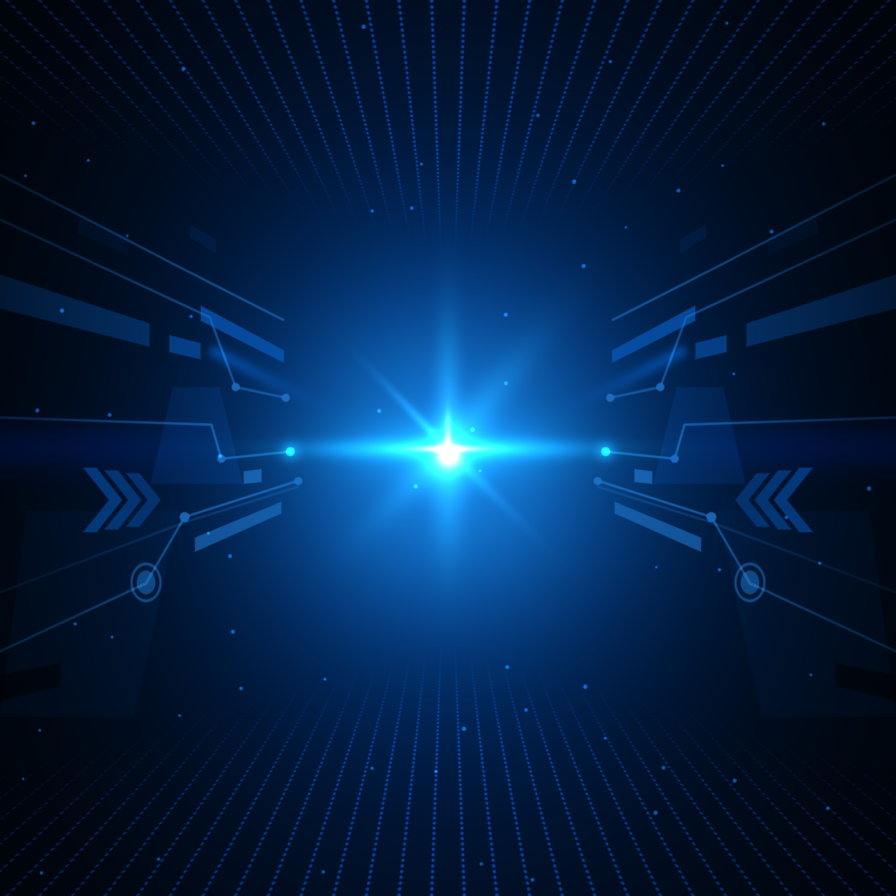
This background is drawn by a three.js fragment shader. Its source:

```glsl
// Blue technology backdrop: a star flare between mirrored circuit panels and dotted perspective planes.
varying vec2 vUv;

const vec3 NIGHT = vec3(0.0, 0.008, 0.022);
const vec3 DEEP_BLUE = vec3(0.0, 0.092, 0.225);
const vec3 MID_BLUE = vec3(0.0, 0.155, 0.37);
const vec3 SKY_BLUE = vec3(0.09, 0.26, 0.27);
const vec3 DOT_BLUE = vec3(0.02, 0.20, 0.52);
const vec3 PANEL_BLUE = vec3(0.03, 0.34, 0.72);
const vec3 LINE_BLUE = vec3(0.12, 0.46, 0.80);
const vec3 CYAN = vec3(0.10, 0.78, 0.92);
const vec2 FLARE = vec2(0.5, 0.499);
const vec2 CORE = vec2(0.501, 0.491);
const float EDGE = 0.0012;
const float LINE_WIDTH = 0.0013;
const float COLUMN_STEP = 0.073;
const float ROW_STEP = 0.0135;
const float SPARK_CELLS = 18.0;
const float SPARK_SHARE = 0.22;

float hash(vec2 p) {
  return fract(sin(dot(p, vec2(127.1, 311.7))) * 43758.5453);
}

float fill(float d) {
  return 1.0 - smoothstep(-EDGE, EDGE, d);
}

float segment(vec2 p, vec2 a, vec2 b) {
  vec2 e = b - a;
  return length(p - a - e * clamp(dot(p - a, e) / dot(e, e), 0.0, 1.0));
}

// Line through four corners, brighter near its inner end
float path(vec2 p, vec2 a, vec2 b, vec2 c, vec2 d) {
  float dist = min(segment(p, a, b), min(segment(p, b, c), segment(p, c, d)));
  return fill(dist - LINE_WIDTH) * mix(0.3, 0.9, smoothstep(0.0, 0.3, p.x));
}

// Quad between two x values; low and high hold the edge heights at each end
float slab(vec2 p, vec2 span, vec2 low, vec2 high) {
  float t = (p.x - span.x) / (span.y - span.x);
  float across = max(span.x - p.x, p.x - span.y);
  float upright = max(mix(low.x, low.y, t) - p.y, p.y - mix(high.x, high.y, t));
  return fill(max(across, upright));
}

float node(vec2 p, vec2 c, float radius) {
  return fill(length(p - c) - radius);
}

// Soft one-sided beam
float ray(vec2 p, float degreesUp, float reach, float width) {
  float a = radians(degreesUp);
  vec2 dir = vec2(cos(a), sin(a));
  float along = dot(p, dir);
  float side = dot(p, vec2(-dir.y, dir.x)) / width;
  return exp(-along * along / (reach * reach) - side * side) * smoothstep(-width, width, along);
}

vec3 backdrop(vec2 p) {
  vec2 q = p - vec2(0.5, 0.485);
  float r2 = dot(q, q);
  vec3 c = NIGHT + DEEP_BLUE * exp(-q.x * q.x * 7.0 - q.y * q.y * 2.8);
  return c + MID_BLUE * exp(-r2 * 14.0) + SKY_BLUE * exp(-r2 * 38.0);
}

// Dotted rays on the ceiling and floor
float dottedPlanes(vec2 p) {
  vec2 q = p - 0.5;
  float depth = max(abs(q.y), 0.01);
  float column = (fract(q.x / depth / COLUMN_STEP) - 0.5) * COLUMN_STEP * depth;
  float row = (fract(log(depth) / ROW_STEP) - 0.5) * ROW_STEP * depth;
  float radius = 0.0038 * depth;
  float dots = 1.0 - smoothstep(radius - EDGE, radius + EDGE, length(vec2(column, row)));
  float start = 0.21 + 0.25 * abs(q.x);
  return dots * smoothstep(start, start + 0.13, depth) * (1.0 - 1.1 * abs(q.x));
}

float chevrons(vec2 p) {
  float sum = 0.0;
  for (int i = 0; i < 3; i++) {
    float n = float(i);
    float y = abs(p.y - 0.442);
    float x = abs(p.x - 0.129 - 0.0215 * n + 0.8 * y) - 0.0075;
    sum += fill(max(x * 0.78, y - 0.036 + 0.003 * n)) * (0.55 - 0.06 * n);
  }
  return sum;
}

vec3 panels(vec2 p, vec3 c) {
  // Translucent plates
  c += PANEL_BLUE * 0.11 * slab(p.yx, vec2(0.46, 0.568), vec2(0.168, 0.193), vec2(0.271, 0.245));
  c += PANEL_BLUE * 0.05 * slab(p.yx, vec2(0.2, 0.43), vec2(0.0, 0.03), vec2(0.15, 0.2));
  c *= 1.0 - 0.5 * slab(p, vec2(-0.01, 0.068), vec2(0.215, 0.234), vec2(0.245, 0.26));
  c += PANEL_BLUE * 0.09 * slab(p, vec2(0.212, 0.241), vec2(0.735, 0.717), vec2(0.75, 0.732));
  c += PANEL_BLUE * 0.06 * slab(p, vec2(0.087, 0.143), vec2(0.74, 0.715), vec2(0.76, 0.735));
  // Solid bars
  float big = slab(p, vec2(-0.001, 0.167), vec2(0.656, 0.613), vec2(0.694, 0.639));
  c = mix(c, PANEL_BLUE * 0.6, big * mix(0.35, 0.8, p.x * 6.0));
  c = mix(c, PANEL_BLUE, 0.6 * slab(p, vec2(0.189, 0.224), vec2(0.607, 0.599), vec2(0.626, 0.617)));
  c = mix(c, PANEL_BLUE, 0.75 * slab(p, vec2(0.224, 0.317), vec2(0.642, 0.595), vec2(0.659, 0.609)));
  c = mix(c, LINE_BLUE, 0.6 * slab(p, vec2(0.2175, 0.314), vec2(0.384, 0.427), vec2(0.4, 0.44)));
  c = mix(c, LINE_BLUE, 0.7 * slab(p, vec2(0.272, 0.292), vec2(0.46, 0.462), vec2(0.474, 0.4765)));
  c = mix(c, PANEL_BLUE, chevrons(p));
  // Circuit lines
  float wires = 0.8 * path(p, vec2(0.0, 0.805), vec2(0.1, 0.754), vec2(0.2, 0.702), vec2(0.316, 0.643));
  wires += 0.8 * path(p, vec2(0.0, 0.755), vec2(0.234, 0.646), vec2(0.263, 0.568), vec2(0.319, 0.556));
  wires += path(p, vec2(0.0, 0.534), vec2(0.236, 0.526), vec2(0.247, 0.488), vec2(0.324, 0.496));
  wires += path(p, vec2(0.0, 0.273), vec2(0.163, 0.349), vec2(0.206, 0.423), vec2(0.333, 0.4635));
  wires += 0.4 * path(p, vec2(0.0, 0.339), vec2(0.206, 0.417), vec2(0.27, 0.437), vec2(0.333, 0.457));
  // Joints and ring
  wires += node(p, vec2(0.263, 0.568), 0.0045) + node(p, vec2(0.319, 0.556), 0.0045);
  wires += node(p, vec2(0.247, 0.488), 0.0045) + node(p, vec2(0.206, 0.423), 0.0055);
  wires += node(p, vec2(0.333, 0.463), 0.0045);
  vec2 ring = (p - vec2(0.163, 0.35)) * vec2(1.15, 0.9);
  wires += 0.65 * (fill(abs(length(ring) - 0.0185) - 0.0015) + fill(length(ring) - 0.012));
  c = mix(c, LINE_BLUE, min(wires, 1.0) * 0.8);
  // Side glows
  vec2 g = p - vec2(0.324, 0.496);
  c += CYAN * (0.5 * node(p, vec2(0.324, 0.496), 0.005) + 0.3 * exp(-dot(g, g) * 9000.0));
  c += PANEL_BLUE * 0.4 * ray(p - vec2(0.235, 0.61), -27.0, 0.08, 0.008);
  return c + vec3(0.0, 0.02, 0.11) * exp(-pow((p.y - 0.5) / 0.025, 2.0)) * (1.0 - smoothstep(0.1, 0.3, p.x));
}

float sparks(vec2 p) {
  vec2 cell = floor(p * SPARK_CELLS);
  vec2 spot = 0.15 + 0.7 * vec2(hash(cell + 3.1), hash(cell + 8.7));
  float radius = 0.0012 + 0.0012 * hash(cell + 5.3);
  return fill(length(fract(p * SPARK_CELLS) - spot) / SPARK_CELLS - radius) * step(hash(cell), SPARK_SHARE);
}

vec3 flare(vec2 p) {
  vec2 q = p - FLARE;
  vec2 k = p - CORE;
  float r2 = dot(k, k);
  float beams = 0.3 * (ray(q, 90.0, 0.13, 0.014) + ray(q, 270.0, 0.1, 0.018));
  beams += 0.35 * ray(q, 134.0, 0.085, 0.005) + 0.22 * ray(q, 51.0, 0.13, 0.02);
  beams += 0.2 * ray(q, 225.0, 0.1, 0.017) + 0.2 * ray(q, 315.0, 0.09, 0.006);
  vec3 c = vec3(0.2, 0.75, 0.85) * beams;
  vec2 s = q * q;
  c += CYAN * (0.55 * exp(-s.x * 50.0 - s.y * 9000.0) + 0.25 * exp(-s.x * 70.0 - s.y * 1000.0));
  c += CYAN * 0.4 * exp(-r2 * 900.0) + vec3(1.2) * exp(-r2 * 6000.0);
  c += vec3(0.9) * exp(-s.x * 700.0 - s.y * 90000.0);
  return c + vec3(0.7) * ray(q, 90.0, 0.03, 0.0035);
}

void main() {
  vec2 p = vUv;
  vec2 mirrored = vec2(min(p.x, 1.0 - p.x), p.y);
  vec3 color = backdrop(p) + DOT_BLUE * dottedPlanes(p);
  color = panels(mirrored, color);
  color += vec3(0.08, 0.4, 0.8) * 0.7 * sparks(p);
  color += flare(p);
  gl_FragColor = vec4(clamp(color, 0.0, 1.0), 1.0);
}
```
